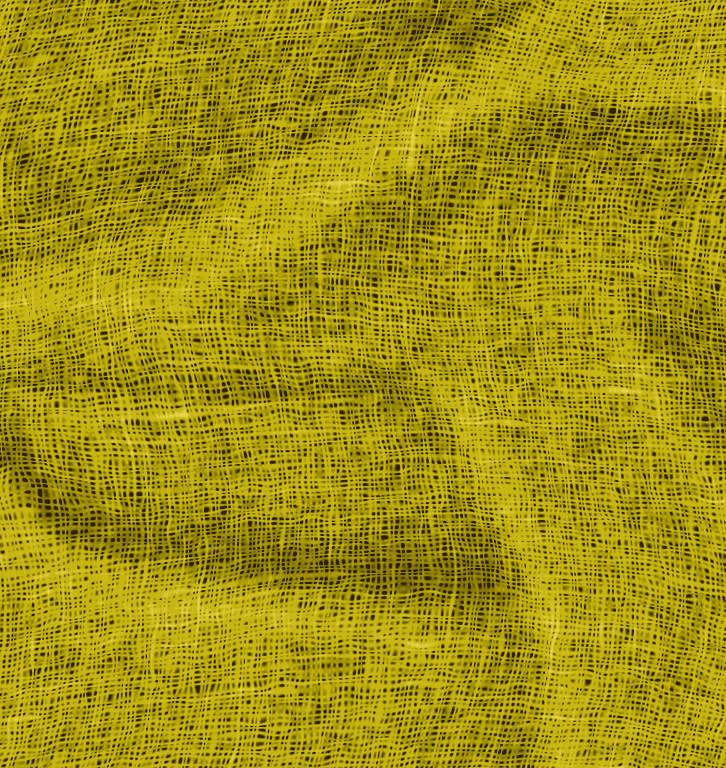
Reproduce this texture procedurally as a WebGL 1 fragment shader.

```glsl
precision highp float;
// Draws a rumpled, loosely woven yellow linen cloth with soft folds.

uniform vec2 u_resolution;

const float THREADS = 142.0;      // threads per canvas height
const float BASE_TONE = 0.98;     // tone of a flat thread
const float HOLE_DEPTH = 0.88;    // darkness of the gaps in the weave
const float FOLD_GAIN = 0.85;     // strength of the fold shading
const float WOBBLE = 0.95;        // sideways wander, in threads
const float SLUB_GAIN = 0.20;     // brightness of thick yarn runs
const float STREAK_GAIN = 0.20;   // tone change from yarn to yarn
const vec3 GAP_COLOR = vec3(0.18, 0.13, 0.025);
const vec3 YARN_COLOR = vec3(0.65, 0.59, 0.005);
const vec3 LIT_COLOR = vec3(0.78, 0.71, 0.07);
const vec3 PALE_COLOR = vec3(0.90, 0.83, 0.30);

float hash(vec2 p) {
  return fract(sin(dot(p, vec2(12.9898, 78.233))) * 43758.5453);
}

float noise(vec2 p) {
  vec2 i = floor(p), f = fract(p);
  f = f * f * (3.0 - 2.0 * f);
  return mix(mix(hash(i), hash(i + vec2(1.0, 0.0)), f.x),
             mix(hash(i + vec2(0.0, 1.0)), hash(i + 1.0), f.x), f.y);
}

// Soft ridge with its own falloff on the negative and positive side.
float ridge(float d, float negWidth, float posWidth) {
  float k = d / (d < 0.0 ? negWidth : posWidth);
  return exp(-k * k);
}

float fadeOut(float start, float end, float x) {
  return 1.0 - smoothstep(start, end, x);
}

// Light and shadow of the folds, about -0.4 to 0.3.
float foldLight(vec2 p) {
  float x = p.x, y = p.y;

  // Upper crease, shaded above and lit below
  float d = 0.85 * (y - 0.655 - 0.28 * x - 0.33 * x * x);
  float light = -0.18 * ridge(d, 0.012, 0.07) - 0.06 * smoothstep(0.0, 0.05, d);
  light += 0.08 * ridge(d + 0.045, 0.05, 0.03) + 0.12 * ridge(d - 0.025, 0.012, 0.012);

  // Long ridge sweeping to the upper right
  float past = max(x - 0.78, 0.0);
  d = 0.85 * (y - 0.605 - 0.29 * smoothstep(0.15, 0.75, x) + 0.9 * past * past);
  light += 0.17 * ridge(d, 0.013, 0.02);
  light -= 0.19 * ridge(d + 0.05, 0.08, 0.03) * smoothstep(0.2, 0.5, x);

  // Steep ridge falling to the bottom
  d = 0.9 * (x - 0.737 + 0.66 * y * y);
  float span = fadeOut(0.46, 0.56, y);
  light += span * (0.20 * ridge(d, 0.016, 0.024) - 0.12 * ridge(d + 0.05, 0.07, 0.02));

  // Deep valley at the lower left
  d = y - 0.27 + 0.09 * x - 0.118 * exp(-12.0 * x);
  light -= 0.31 * ridge(d - 0.02, 0.022, 0.065) * fadeOut(0.60, 0.72, x);
  light += 0.14 * ridge(d + 0.04, 0.08, 0.025) * fadeOut(0.1, 0.5, x);

  // Shallow crease
  light -= 0.18 * fadeOut(0.46, 0.58, x) * ridge(y - 0.505 + 0.05 * x, 0.018, 0.03);

  // Low ridge near the bottom
  span = smoothstep(0.12, 0.25, x) * fadeOut(0.5, 0.62, x);
  light += 0.15 * span * ridge(y - 0.205 + 0.35 * (x - 0.2) * (x - 0.2), 0.012, 0.016);

  // Slanted ridge and hollow at the right
  d = 0.85 * (x - 0.945 + 0.6 * (y - 0.323));
  span = smoothstep(0.25, 0.35, y) * fadeOut(0.56, 0.68, y);
  light += span * (0.14 * ridge(d, 0.02, 0.02) - 0.17 * ridge(d - 0.06, 0.035, 0.10));

  // Dark gap at the top edge
  light -= 0.22 * ridge(length((p - vec2(0.57, 0.97)) * vec2(0.6, 1.4)), 0.05, 0.05);
  return FOLD_GAIN * light;
}

// Thick run of yarn along one thread.
float slub(float id, float along) {
  return smoothstep(0.72, 1.0, noise(vec2(id, along * 0.07)));
}

vec3 clothColor(float tone) {
  vec3 c = mix(GAP_COLOR, YARN_COLOR, clamp(tone / 0.8, 0.0, 1.0));
  c = mix(c, LIT_COLOR, smoothstep(0.78, 1.0, tone));
  return mix(c, PALE_COLOR, smoothstep(1.08, 1.45, tone));
}

void main() {
  vec2 p = gl_FragCoord.xy / u_resolution.y;
  float light = foldLight(p);

  // Cloth coordinates: lean of the upright threads, bow of the level ones
  float lean = 0.09 * p.y - 0.035 * sin(5.7 * (p.y - 0.45));
  float bow = -0.12 * (p.x - 0.5) * (p.x - 0.5);
  vec2 cloth = p - vec2(lean, bow) + light * vec2(0.012, 0.009);
  cloth += 0.03 * vec2(noise(p * 5.0), noise(p * 5.0 + 19.0));
  vec2 t = cloth * THREADS;
  t += WOBBLE * (vec2(noise(t * vec2(0.7, 0.25)), noise(t * vec2(0.25, 0.7) + 37.0)) - 0.5);

  // Plain weave: gaps of uneven width, alternating crossings
  vec2 id = floor(t), gapId = floor(t + 0.5);
  vec2 body = 0.5 - 0.5 * cos(6.2831853 * t);
  vec2 narrow = 0.5 + 1.4 * vec2(noise(vec2(gapId.x, t.y * 0.25)),
                                 noise(vec2(gapId.y + 91.0, t.x * 0.25)));
  vec2 open = pow(max(1.0 - body, 0.0001), narrow);
  float gap = open.x * open.y * (0.25 + 1.5 * hash(gapId));
  float over = mod(id.x + id.y, 2.0) * 2.0 - 1.0;
  float crossing = over * (body.x - body.y);
  float slubs = slub(id.x, t.y) * body.x + slub(id.y + 211.0, t.x) * body.y;
  float streak = body.x * (noise(vec2(id.x + 53.0, t.y * 0.15)) - 0.5)
               + body.y * (noise(vec2(id.y + 157.0, t.x * 0.15)) - 0.5);

  // Bright pulled thread across the left
  float pulled = fadeOut(0.46, 0.56, p.x) * smoothstep(0.02, 0.2, p.x)
               * ridge(p.y - 0.442 - 0.085 * p.x, 0.004, 0.004);

  // Tone: tight weave on lit ridges, open weave in shadow
  float depth = HOLE_DEPTH * clamp(1.0 - 1.8 * light, 0.5, 1.3);
  float tone = BASE_TONE + light - depth * gap * (1.0 - 0.4 * min(slubs + pulled, 1.0));
  tone += 0.05 * crossing + SLUB_GAIN * (slubs + pulled) + STREAK_GAIN * streak;
  tone += 0.24 * (noise(t * 0.8 + 71.0) - 0.5) + 0.10 * (noise(p * 14.0) - 0.5);
  gl_FragColor = vec4(clothColor(tone), 1.0);
}
```
